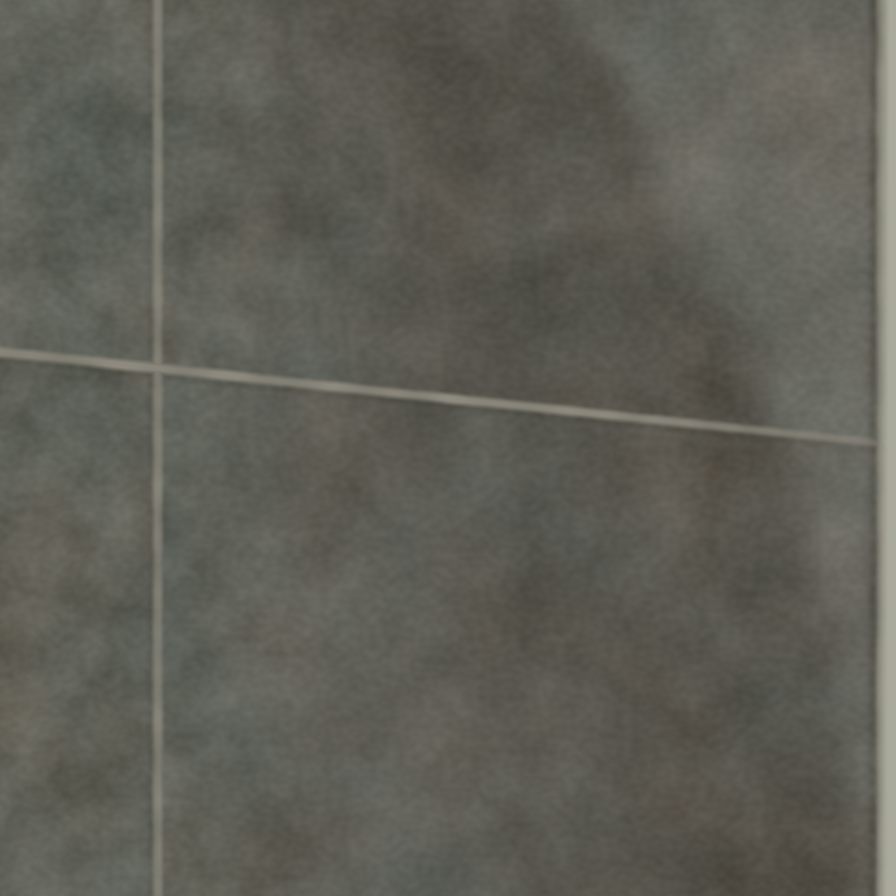
Write a Shadertoy shader that draws this texture.

```glsl
// Large grey stone wall tiles with thin pale grout, seen slightly askew, beside a pale edge trim.
// Joints come from a repeated grid whose rows slope; the stone is layered gradient noise,
// toned per tile and shaded by a curved soft shadow towards the right.

#define TILE_PITCH 0.807
#define JOINT_ORIGIN vec2(0.176, 0.607)
#define ROW_SLOPE -0.1033
#define JOINT_HALF_WIDTH 0.0050
#define JOINT_SOFTNESS 0.0030
#define TRIM_X 0.986
#define STONE_COLOR vec3(0.366, 0.363, 0.333)
#define GROUT_COLOR vec3(0.545, 0.530, 0.485)
#define TRIM_COLOR vec3(0.665, 0.665, 0.610)
#define MOTTLE 0.105
#define TINT_DRIFT 0.035
#define GRAIN 0.028

vec2 hash2(vec2 p) {
    vec3 q = fract(p.xyx * vec3(0.1031, 0.1030, 0.0973));
    q += dot(q, q.yzx + 33.33);
    return fract((q.xx + q.yz) * q.zy);
}

float gradientDot(vec2 cell, vec2 offset, vec2 local) {
    float angle = 6.28318 * hash2(cell + offset).x;
    return dot(vec2(cos(angle), sin(angle)), local - offset);
}

float gradientNoise(vec2 p) {
    vec2 cell = floor(p), f = fract(p);
    vec2 w = f * f * f * (f * (f * 6.0 - 15.0) + 10.0);
    float low = mix(gradientDot(cell, vec2(0, 0), f), gradientDot(cell, vec2(1, 0), f), w.x);
    float high = mix(gradientDot(cell, vec2(0, 1), f), gradientDot(cell, vec2(1, 1), f), w.x);
    return mix(low, high, w.y);
}

float fbm(vec2 p) {
    float sum = 0.0, amplitude = 0.5;
    for (int i = 0; i < 5; i++) {
        sum += amplitude * gradientNoise(p);
        p = mat2(1.6, 1.2, -1.2, 1.6) * p + 17.3;
        amplitude *= 0.56;
    }
    return sum;
}

// Signed distance to the nearest joint of a repeating row of joints
float jointDistance(float t) {
    return (fract(t / TILE_PITCH + 0.5) - 0.5) * TILE_PITCH;
}

float jointMask(float distanceToJoint, float halfWidth) {
    float soft = JOINT_SOFTNESS + 0.7 / iResolution.y;
    return 1.0 - smoothstep(halfWidth - soft, halfWidth + soft, abs(distanceToJoint));
}

vec3 stone(vec2 uv, vec2 tile) {
    vec2 p = uv + 7.0 * hash2(tile + 40.0);
    float leftSide = 1.0 - smoothstep(0.1, 0.5, uv.x);

    // Cloudy mottling, stronger blotches at the left, and fine grain
    float mottle = fbm(p * 7.0) + 0.45 * (1.0 + leftSide) * fbm(p * 19.0 + 5.0);
    vec3 color = STONE_COLOR + MOTTLE * mottle;
    color += GRAIN * gradientNoise(uv * vec2(95.0, 120.0));
    color += 0.014 * (hash2(tile + 3.0).x - 0.5);

    // Drift between warm brown and cool green
    float drift = fbm(p * 5.0 + 31.0);
    color += TINT_DRIFT * drift * vec3(1.0, -0.3, -0.7);
    color += leftSide * vec3(0.008, 0.016, 0.012);
    return color;
}

// Curved shadow edge: dim on its left, reflected light on its right
vec3 shading(vec2 uv) {
    float beyond = uv.x - (0.94 - 0.34 * uv.y * uv.y) + 0.025 * gradientNoise(uv * 6.0);
    float lit = smoothstep(-0.02, 0.06, beyond);
    float dim = smoothstep(-0.55, -0.05, beyond) * (1.0 - lit);
    vec3 light = lit * vec3(0.046, 0.050, 0.048) * smoothstep(1.25, 0.75, uv.y);
    return light - dim * vec3(0.032, 0.038, 0.040);
}

void mainImage(out vec4 fragColor, in vec2 fragCoord) {
    vec2 uv = fragCoord / iResolution.xy;

    // Grid coordinates follow the sloping rows
    vec2 grid = uv - JOINT_ORIGIN - vec2(0.0, ROW_SLOPE * uv.x);
    vec2 tile = floor(grid / TILE_PITCH);
    vec3 color = stone(uv, tile) + shading(uv);

    // Grout, worn unevenly along its length; columns are fainter than rows
    float wear = gradientNoise(uv * 23.0);
    float column = jointDistance(grid.x);
    float row = jointDistance(grid.y);
    float width = JOINT_HALF_WIDTH * (1.0 + 0.18 * wear);
    float columnMask = jointMask(column, width) * (0.72 + 0.25 * wear);
    float rowMask = jointMask(row, width * mix(1.08, 0.85, uv.x)) * (0.93 + 0.2 * wear);
    rowMask *= mix(1.0, 0.75, smoothstep(0.6, 1.0, uv.x));
    color -= 0.025 * jointMask(row + 0.007, width);
    color -= 0.018 * jointMask(column + 0.007, width);
    color = mix(color, GROUT_COLOR + 0.03 * wear, clamp(max(columnMask, rowMask), 0.0, 1.0));

    // Pale trim at the right with a dark seam before it
    float trim = uv.x - TRIM_X + 0.003 * (1.0 - uv.y);
    color -= 0.045 * exp(-pow((trim + 0.010) / 0.007, 2.0));
    color = mix(color, TRIM_COLOR, smoothstep(-0.007, 0.008, trim));

    fragColor = vec4(clamp(color, 0.0, 1.0), 1.0);
}
```
